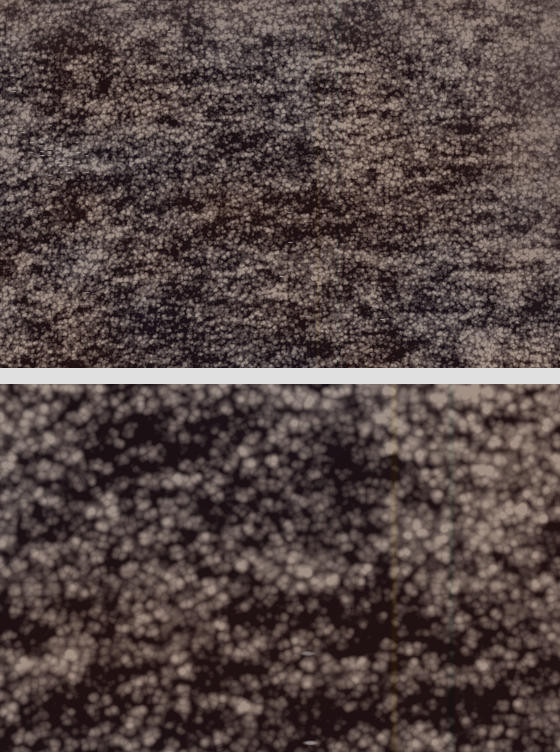
Top: the whole. Bottom: its middle third, enlarged.
Write a Shadertoy shader that draws this texture.

```glsl
// Worn brown mineral surface: pale soft grains clumped in nearly level streaks over dark ground.
#define GRAIN_SCALE 82.0      // coarse grains per canvas height
#define DUST_SCALE 135.0      // fine grains per canvas height
#define STREAK_SCALE vec2(15.0, 38.0)
#define PATCH_SCALE vec2(4.0, 9.0)
#define CONTRAST 1.16
#define MEAN_TONE 0.42
#define HAZE_AMOUNT 0.42
#define DARK_GROUND vec3(0.11, 0.064, 0.075)
#define PALE_GRAIN vec3(0.60, 0.535, 0.50)
#define HAZE_COLOR vec3(0.43, 0.37, 0.36)
#define FLECK_COLOR vec3(0.72, 0.70, 0.69)

vec2 hash2(vec2 cell) {
    vec3 v = fract(cell.xyx * vec3(0.1031, 0.1030, 0.0973));
    v += dot(v, v.yzx + 33.33);
    return fract((v.xx + v.yz) * v.zy);
}

float valueNoise(vec2 p) {
    vec2 i = floor(p), f = fract(p);
    f = f * f * (3.0 - 2.0 * f);
    float low = mix(hash2(i).x, hash2(i + vec2(1, 0)).x, f.x);
    float high = mix(hash2(i + vec2(0, 1)).x, hash2(i + vec2(1, 1)).x, f.x);
    return mix(low, high, f.y);
}

// Cellular layer of soft round grains with random brightness
float grains(vec2 p) {
    vec2 base = floor(p);
    float brightest = 0.0;
    for (int y = -1; y <= 1; y++)
    for (int x = -1; x <= 1; x++) {
        vec2 cell = base + vec2(x, y);
        float d = length(cell + hash2(cell) - p);
        float strength = mix(0.3, 1.0, hash2(cell + 71.0).y);
        brightest = max(brightest, strength * (1.0 - smoothstep(0.1, 0.9, d)));
    }
    return brightest;
}

// Sparse flat scratches, gathered in the upper left
float flecks(vec2 p) {
    vec2 grid = p * vec2(40.0, 110.0);
    vec2 cell = floor(grid), rnd = hash2(cell + 19.0);
    vec2 offset = (fract(grid) - mix(vec2(0.35), vec2(0.65), rnd)) / vec2(0.34, 0.3);
    float cluster = exp(-dot((p - vec2(0.15, 0.60)) * vec2(14.0, 12.0),
                             (p - vec2(0.15, 0.60)) * vec2(14.0, 12.0)));
    float present = step(hash2(cell + 7.0).x, 0.004 * step(p.x, 0.9) + 0.4 * cluster);
    return present * (1.0 - smoothstep(0.3, 1.0, length(offset))) * mix(0.4, 0.9, rnd.x);
}

// Thin vertical scan line
float scanLine(float x, float center) {
    return 1.0 - smoothstep(0.0005, 0.003, abs(x - center));
}

void mainImage(out vec4 fragColor, in vec2 fragCoord) {
    vec2 uv = fragCoord / iResolution.xy;
    vec2 p = fragCoord / iResolution.y;

    // Streaks climb gently on the left and level out on the right
    vec2 q = p;
    q.y += -0.10 * p.x + 0.035 * p.x * p.x + 0.006 * sin(5.0 * p.x + 4.0 * p.y);

    // Grains and the clumps that brighten or bury them
    float coarse = grains(q * GRAIN_SCALE * vec2(0.9, 1.0)) - 0.38;
    float dust = grains(q * DUST_SCALE + 40.0) - 0.38;
    float streak = valueNoise(q * STREAK_SCALE + 11.0) - 0.5;
    float clump = valueNoise(q * STREAK_SCALE * 2.1 + 53.0) - 0.5;
    float patches = valueNoise(q * PATCH_SCALE + 5.0) - 0.5;
    float speckle = valueNoise(p * 230.0) - 0.5;
    float tone = 0.70 * coarse + 0.42 * dust + 0.48 * streak
               + 0.52 * clump + 0.28 * patches + 0.16 * speckle;

    // Broad light: dimmer toward the lower left, brighter across the middle
    float light = 0.07 * smoothstep(0.0, 0.5, uv.y) + 0.05 * smoothstep(0.0, 0.4, uv.x) - 0.09;
    tone = clamp(MEAN_TONE + light + CONTRAST * tone, 0.0, 1.06);
    vec3 color = mix(DARK_GROUND, PALE_GRAIN, tone);

    // Slow drift between warm and grey-green areas
    float drift = valueNoise(p * vec2(5.0, 7.0) + 90.0) - 0.5;
    color += drift * vec3(0.035, 0.0, -0.025);

    // Haze flattens the top and the right edge
    float haze = smoothstep(0.78, 1.0, uv.x) * smoothstep(0.0, 0.8, uv.y);
    haze = max(haze, 0.6 * smoothstep(0.78, 1.0, uv.y));
    color = mix(color, HAZE_COLOR, HAZE_AMOUNT * haze);

    // Faint scan lines and scratches
    color += scanLine(uv.x, 0.568) * vec3(0.035, 0.025, -0.02);
    color += scanLine(uv.x, 0.602) * vec3(-0.03, 0.0, -0.005);
    color = mix(color, FLECK_COLOR, flecks(p));

    fragColor = vec4(color, 1.0);
}
```
